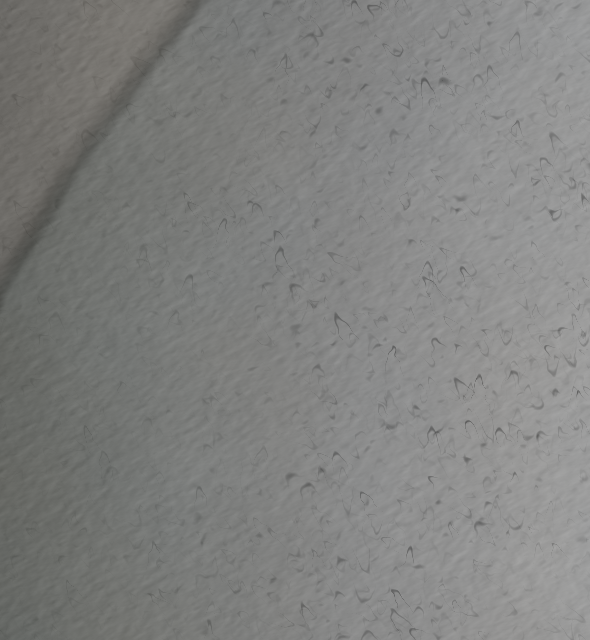
This texture is drawn by a Shadertoy shader. Its source:

```glsl
// Pale grey speckled plaster with slanted dark flecks, side light and a shaded crease.

float hash(vec2 p) {
    return fract(sin(dot(p, vec2(127.1, 311.7))) * 43758.5453);
}

vec2 hash2(vec2 p) {
    return vec2(hash(p), hash(p + 37.3));
}

float noise(vec2 p) {
    vec2 i = floor(p), f = fract(p);
    f = f * f * (3.0 - 2.0 * f);
    return mix(mix(hash(i), hash(i + vec2(1, 0)), f.x),
               mix(hash(i + vec2(0, 1)), hash(i + vec2(1, 1)), f.x), f.y);
}

float fbm(vec2 p) {
    float sum = 0.0, amp = 0.5;
    for (int i = 0; i < 4; i++) {
        sum += amp * noise(p);
        p = p * 2.03 + 17.1;
        amp *= 0.5;
    }
    return sum;
}

vec2 rotate(vec2 p, float a) {
    float c = cos(a), s = sin(a);
    return vec2(c * p.x + s * p.y, c * p.y - s * p.x);
}

// Soft slanted flecks, at most one per cell; size is half length and half width
float flecks(vec2 p, float cell, vec2 size, float density, float seed) {
    vec2 id = floor(p / cell);
    float dark = 0.0;
    for (int y = -1; y <= 1; y++) {
        for (int x = -1; x <= 1; x++) {
            vec2 c = id + vec2(x, y);
            vec2 center = (c + hash2(c + seed)) * cell;
            vec2 rnd = hash2(c + seed + 71.7);
            float angle = 0.5 + 1.3 * (rnd.x - 0.5);
            vec2 q = rotate(p - center, angle);
            q.y += 12.0 * (rnd.y - 0.5) * q.x * q.x / size.x;
            vec2 extent = size * mix(vec2(0.5, 0.6), vec2(1.3, 1.2), hash2(c + seed + 13.9));
            float body = 1.0 - smoothstep(0.1, 1.0, length(q / extent));
            float present = step(hash(c + seed + 5.3), density);
            dark = max(dark, body * present * mix(0.35, 1.0, rnd.y));
        }
    }
    return dark;
}

// Fine slanted grain, lit from one side like shallow relief
float relief(vec2 p, float slant) {
    vec2 q = rotate(p, slant) * vec2(55.0, 115.0);
    return fbm(q) - fbm(q + vec2(0.25, -0.45));
}

// Signed horizontal distance to the crease, negative on its upper left side
float creaseSide(vec2 p) {
    float wobble = 0.010 * (noise(p * 14.0) - 0.5) + 0.004 * (noise(p * 70.0) - 0.5);
    float h = p.y - 0.53;
    return (p.x - 0.68 * h + 0.03 * sin(h * 6.7) * 0.4 + wobble) * 0.83;
}

// Dark line of the crease: crisp on the lower right, soft on the upper left
float creaseShade(float side) {
    float soft = smoothstep(-0.045, -0.006, side);
    return soft * (1.0 - smoothstep(-0.006, 0.012, side));
}

void mainImage(out vec4 fragColor, in vec2 fragCoord) {
    vec2 p = fragCoord / iResolution.y;
    float across = fragCoord.x / iResolution.x;

    // Light growing from left to right, with faint cloudy mottling
    float light = mix(0.405, 0.612, across) + 0.012 * sin(across * 3.1416);
    light -= 0.022 * smoothstep(0.55, 1.0, p.y) * smoothstep(0.2, 0.5, across);
    light += 0.035 * (fbm(p * 7.0) - 0.47);

    // Crease and the sheet beyond it
    float side = creaseSide(p);
    float beyond = 1.0 - smoothstep(-0.03, 0.01, side);
    light += 0.012 * beyond;
    light -= creaseShade(side) * mix(0.075, 0.11, noise(p * 25.0));

    // Relief grain
    light += 0.075 * relief(p, 0.5);
    light += 0.018 * (noise(rotate(p, 0.45) * vec2(75.0, 150.0)) - 0.5);

    // Ragged flecks, stronger and denser toward the light, in loose clusters
    vec2 ragged = p + 0.007 * (vec2(noise(p * 90.0), noise(p * 90.0 + 43.0)) - 0.5);
    float cluster = smoothstep(0.25, 0.65, fbm(p * 9.0 + 5.0));
    float strength = mix(0.25, 1.0, smoothstep(0.1, 0.8, across)) * mix(0.5, 1.0, cluster);
    float bold = flecks(ragged, 0.036, vec2(0.015, 0.0058), 0.45, 3.0);
    float small = flecks(ragged, 0.022, vec2(0.010, 0.0042), 0.50, 19.0);
    float faint = flecks(ragged, 0.028, vec2(0.017, 0.0075), 0.60, 47.0);
    light -= strength * (0.20 * bold + 0.10 * small + 0.045 * faint);

    // Near neutral tint: warm beyond the crease, greenish in the shaded left
    vec3 tint = mix(vec3(-0.004, 0.004, -0.010), vec3(0.0, 0.001, 0.0), smoothstep(0.0, 0.7, across));
    tint = mix(tint, vec3(0.008, 0.0, -0.016), beyond);
    tint += vec3(0.010, 0.0, -0.010) * (fbm(p * 5.0 + 9.0) - 0.47);

    fragColor = vec4(clamp(vec3(light) + tint, 0.0, 1.0), 1.0);
}
```
